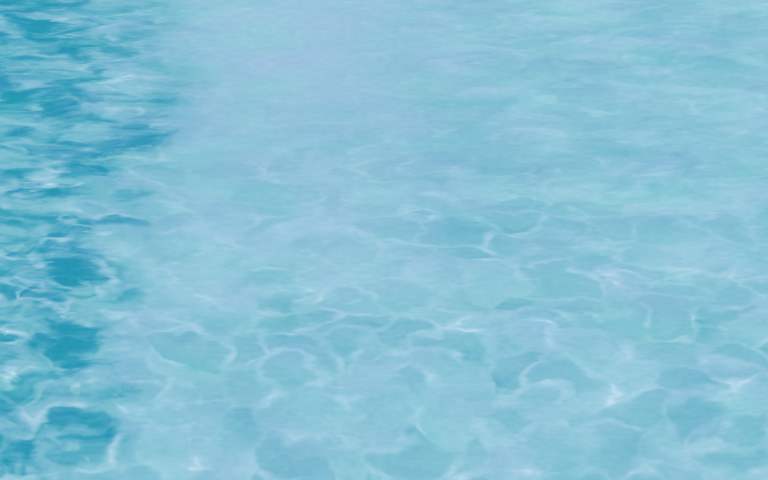
Write a WebGL 2 fragment shader that draws this texture.

```glsl
#version 300 es
precision highp float;

uniform vec2 u_resolution;
out vec4 fragColor;

vec2 hash2(vec2 p) {
    vec3 h = fract(vec3(p.xyx) * vec3(0.1031, 0.1030, 0.0973));
    h += dot(h, h.yzx + 33.33);
    return fract((h.xx + h.yz) * h.zy);
}

float cornerSlope(vec2 corner, vec2 offset) {
    return dot(hash2(corner) * 2.0 - 1.0, offset);
}

float gradientNoise(vec2 p) {
    p += 40.0;
    vec2 i = floor(p), f = fract(p);
    vec2 u = f * f * f * (f * (f * 6.0 - 15.0) + 10.0);
    vec2 e = vec2(0.0, 1.0);
    float lower = mix(cornerSlope(i, f), cornerSlope(i + e.yx, f - e.yx), u.x);
    float upper = mix(cornerSlope(i + e.xy, f - e.xy), cornerSlope(i + e.yy, f - e.yy), u.x);
    return mix(lower, upper, u.y);
}

float fbm(vec2 p) {
    float sum = 0.0, amplitude = 1.0;
    for (int i = 0; i < 4; i++) {
        sum += amplitude * gradientNoise(p);
        p = mat2(1.9, 0.25, -0.35, 2.0) * p + 7.3;
        amplitude *= 0.5;
    }
    return sum;
}

// x: gap between the two nearest centres, y: random value of the cell
vec2 causticCell(vec2 p) {
    vec2 i = floor(p), f = fract(p);
    float nearest = 8.0, second = 8.0, id = 0.0;
    for (int y = -1; y <= 1; y++) {
        for (int x = -1; x <= 1; x++) {
            vec2 neighbor = vec2(x, y);
            vec2 seed = hash2(i + neighbor + 90.0);
            float d = length(neighbor + 0.1 + 0.8 * seed - f);
            if (d < nearest) {
                second = nearest;
                nearest = d;
                id = seed.x;
            } else {
                second = min(second, d);
            }
        }
    }
    return vec2(second - nearest, id);
}

vec3 waterColor(float tone) {
    vec3 color = mix(vec3(0.16, 0.59, 0.71), vec3(0.50, 0.745, 0.825), smoothstep(-0.05, 0.5, tone));
    color = mix(color, vec3(0.61, 0.80, 0.875), smoothstep(0.43, 0.80, tone));
    return mix(color, vec3(0.80, 0.90, 0.95), smoothstep(0.76, 1.15, tone));
}

void main() {
    vec2 p = gl_FragCoord.xy / u_resolution.y;
    float across = gl_FragCoord.x / u_resolution.x;

    // Waves flatten and crowd together toward the top
    vec2 wave = vec2(8.0 * p.x + 0.8 * p.y, 9.0 * p.y + 11.0 * p.y * p.y);
    vec2 bend = vec2(fbm(wave * 0.7), fbm(wave * 0.7 + 19.0));
    float broad = gradientNoise(p * vec2(2.5, 3.5) + 5.0);

    // Deep water on the left, calm sheen in the upper middle
    float shore = across + 0.10 * broad + 0.08 * bend.x + 0.09 * (1.0 - p.y);
    float deep = 1.0 - smoothstep(0.14, 0.30, shore);
    float closeness = 1.0 - smoothstep(0.30, 0.80, p.y + 0.2 * broad);
    vec2 sheenOffset = (vec2(across, p.y) - vec2(0.40, 0.88)) / vec2(0.19, 0.38);
    float sheen = exp(-dot(sheenOffset, sheenOffset));

    // Soft broken rims around darker cells
    vec2 cell = causticCell(wave * 1.1 + bend * 0.9);
    float breaks = smoothstep(-0.05, 0.5, fbm(wave * 1.1 + 31.0));
    float rim = exp(-cell.x * cell.x * 28.0) * breaks;
    float glow = exp(-cell.x * 4.0);
    float pool = smoothstep(0.04, 0.32, cell.x) * (cell.y - 0.25);

    // Swells, flat ripples, small chop and bright flecks
    float swell = fbm(wave * vec2(0.55, 0.6) + 12.0);
    float ripple = fbm(wave * vec2(0.9, 1.2) + bend * 0.6 + 53.0);
    float chop = fbm(wave * vec2(2.0, 2.4) + bend * 1.5 + 27.0);
    float fleck = smoothstep(0.22, 0.6, fbm(wave * vec2(1.3, 1.5) - bend + 83.0));
    float streak = gradientNoise(p * vec2(24.0, 120.0) + bend);

    float strength = (0.85 + 1.2 * deep) * (1.0 - 0.8 * sheen);
    float tone = 0.59 - 0.33 * deep + 0.05 * sheen + 0.12 * broad;
    tone += strength * (0.17 * swell + mix(0.25, 0.16, closeness) * ripple);
    tone += strength * (0.14 * chop + 0.20 * fleck + 0.05 * streak);
    tone += mix(0.12, 1.0, closeness) * (0.32 * rim + 0.05 * glow - 0.24 * pool);
    tone += 0.25 * deep * rim;

    // Lavender and green tints drift over the surface
    vec3 color = waterColor(tone);
    float tint = gradientNoise(wave * 0.9 + 71.0);
    color += vec3(0.035, -0.015, 0.01) * (tint + 0.7 * sheen);
    color += vec3(-0.01, 0.015, -0.015) * bend.y;
    color += 0.022 * gradientNoise(p * vec2(60.0, 140.0));

    fragColor = vec4(clamp(color, 0.0, 1.0), 1.0);
}
```
